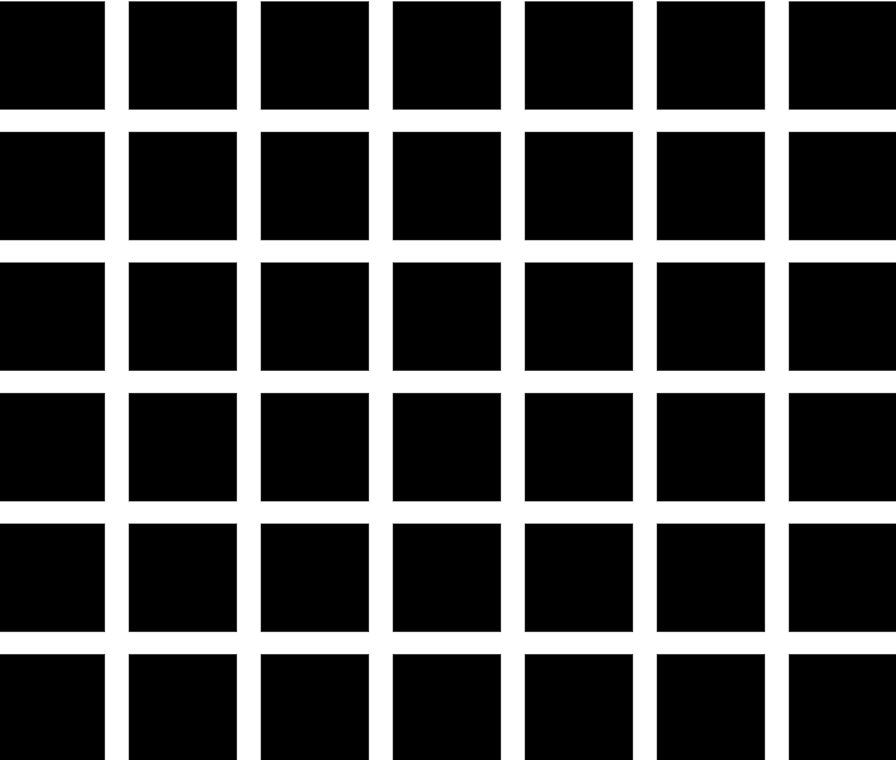
Reproduce this pattern procedurally as a Shadertoy shader.

```glsl
const vec3 TILE_COLOR = vec3(0.0);
const vec3 GAP_COLOR = vec3(1.0);

// All lengths are fractions of the canvas height
const vec2 TILE_PERIOD = vec2(0.1737, 0.1718);
const vec2 TILE_HALF_SIZE = vec2(0.0711, 0.0712);
const vec2 TILE_CENTER = vec2(0.5880, 0.5834);

// Offset from the center of the nearest repeat
vec2 repeatCell(vec2 p, vec2 period) {
    return (fract(p / period + 0.5) - 0.5) * period;
}

// Signed distance to a rectangle centered on zero
float boxDistance(vec2 p, vec2 halfSize) {
    vec2 d = abs(p) - halfSize;
    return length(max(d, 0.0)) + min(max(d.x, d.y), 0.0);
}

// Smooth inside coverage of a distance field
float coverage(float dist, float softness) {
    return 1.0 - smoothstep(-softness, softness, dist);
}

void mainImage(out vec4 fragColor, in vec2 fragCoord) {
    vec2 p = fragCoord / iResolution.y;
    float softness = 0.9 / iResolution.y;

    // Dark tiles separated by a light grid
    vec2 cell = repeatCell(p - TILE_CENTER, TILE_PERIOD);
    float tile = coverage(boxDistance(cell, TILE_HALF_SIZE), softness);

    fragColor = vec4(mix(GAP_COLOR, TILE_COLOR, tile), 1.0);
}
```
